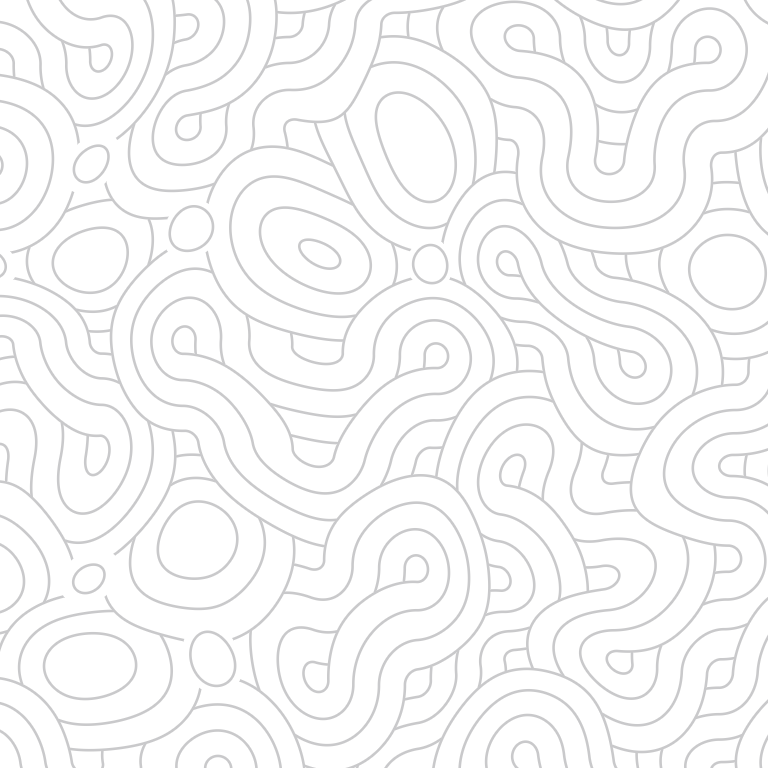
Write a WebGL 2 fragment shader that draws this pattern.

```glsl
#version 300 es
precision highp float;

uniform vec2 u_resolution;
out vec4 fragColor;

// Integer hash of a lattice point, 0 to 1
float hash(vec2 cell, uint seed) {
    uvec2 k = uvec2(ivec2(cell) + 512);
    uint h = k.x * 1597334677u ^ k.y * 3812015801u ^ seed * 2798796415u;
    h = (h ^ (h >> 16)) * 2246822519u;
    h = (h ^ (h >> 13)) * 3266489917u;
    return float((h ^ (h >> 16)) >> 8) / 16777216.0;
}

float smoothNoise(vec2 p, uint seed) {
    vec2 i = floor(p), f = p - i;
    f = f * f * f * (f * (f * 6.0 - 15.0) + 10.0);
    vec2 e = vec2(1, 0);
    return mix(mix(hash(i, seed), hash(i + e, seed), f.x),
               mix(hash(i + e.yx, seed), hash(i + 1.0, seed), f.x), f.y);
}

// Bends the square lattice into an irregular one
vec2 warp(vec2 p) {
    vec2 s = p * 0.62 + 3.7;
    return p + 0.52 * (vec2(smoothNoise(s, 11u), smoothNoise(s, 23u)) - 0.5);
}

// 1 when the arcs of a tile are centred on its lower right and upper left
float tileTurn(vec2 tile) {
    float checker = mod(tile.x + tile.y, 2.0);
    return hash(tile, 5u) < 0.63 ? checker : 1.0 - checker;
}

// How many of the four tiles around a vertex have arcs centred on it
float arcsAround(vec2 v) {
    return 2.0 - tileTurn(v) - tileTurn(v - 1.0)
         + tileTurn(v - vec2(1, 0)) + tileTurn(v - vec2(0, 1));
}

// Change of radius per unit of unwarped space
float radialScale(vec2 q, mat2 jacobian) {
    return length(q / max(length(q), 1e-4) * jacobian);
}

// Distance to the nearest of four concentric rings
float ringDistance(vec2 q, mat2 jacobian) {
    float r = length(q);
    float ring = (clamp(floor(r * 4.0), 0.0, 3.0) + 0.5) / 4.0;
    return abs(r - ring) / radialScale(q, jacobian);
}

void main() {
    float tilesUp = 7.4;
    float pixel = tilesUp / u_resolution.y;
    vec2 p = gl_FragCoord.xy * pixel;
    vec2 q = warp(p), e = vec2(0.01, 0.0);
    mat2 jacobian = mat2(warp(p + e) - q, warp(p + e.yx) - q) / e.x;

    // One bundle of arcs overlaps the bundle from the opposite corner
    vec2 tile = floor(q), f = q - tile;
    vec2 corner = vec2(step(0.5, hash(tile, 7u)));
    if (tileTurn(tile) > 0.5) corner.x = 1.0 - corner.x;
    vec2 over = f - corner;
    float d = ringDistance(over, jacobian);
    if (length(over) > 0.875) {
        d = min(d, ringDistance(f - (1.0 - corner), jacobian));
    }

    // Clearings: lone circles in gaps, open centres in some full circles
    vec2 vertex = floor(q + 0.5), spoke = q - vertex;
    float arcs = arcsAround(vertex);
    float r = length(spoke), scale = radialScale(spoke, jacobian);
    bool gap = arcs < 0.5;
    if (gap || (arcs > 3.5 && hash(vertex, 9u) < 0.5)) {
        d = max(d, (0.29 - r) / scale);
    }
    if (gap) {
        float circle = mix(0.14, 0.21, hash(vertex, 13u));
        d = min(d, abs(r - circle) / scale);
    }

    // Thin grey lines on white
    float halfWidth = 0.0017 * tilesUp;
    float ink = clamp((halfWidth - d) / pixel + 0.5, 0.0, 1.0);
    vec3 lineGrey = vec3(0.79, 0.79, 0.795);
    fragColor = vec4(mix(vec3(1.0), lineGrey, ink), 1.0);
}
```
